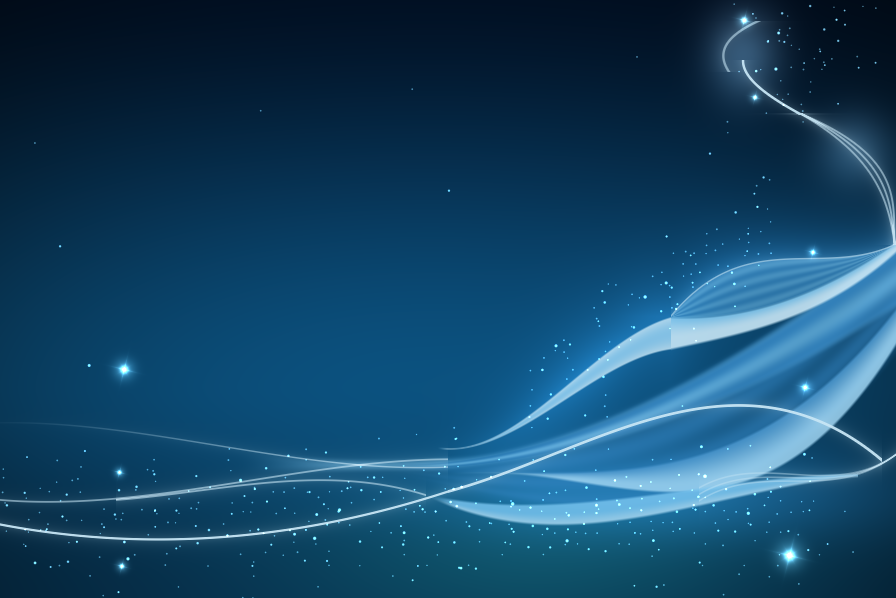
Give the GLSL for this background, as a WebGL 1 fragment shader.

```glsl
precision highp float;
// Flowing translucent light ribbons with sparkles on a deep blue gradient.
uniform vec2 u_resolution;

const vec3 PALE = vec3(.78, .9, .96);
const vec3 SKY = vec3(.46, .76, .93);
const vec3 AZURE = vec3(.2, .52, .76);

float hash(vec2 p) {
  return fract(sin(dot(p, vec2(41.3, 289.1))) * 4375.85);
}

float blob(vec2 d, vec2 size) {
  d /= size;
  return exp(-dot(d, d));
}

// Cubic through four evenly spaced heights, t in 0..1.
float through(vec4 h, float t) {
  float a = t * 3., b = a - 1., c = a - 2., d = a - 3.;
  return (a * b * h.w - b * d * h.x) * c / 6. + (c * h.y - b * h.z) * a * d * .5;
}

float along(float x, vec2 span) {
  return (x - span.x) / (span.y - span.x);
}

float inside(float t) {
  return step(0., t) * step(t, 1.);
}

// Signed distance below the curve, corrected for its slope.
float below(vec2 p, vec2 span, vec4 h) {
  float t = clamp(along(p.x, span), 0., 1.);
  float y = through(h, t);
  float slope = (through(h, t + .01) - y) / (.01 * (span.y - span.x));
  return (p.y - y) / sqrt(1. + slope * slope);
}

// Thin line with a faint halo.
float strand(vec2 p, vec2 span, vec4 h, float width) {
  float d = abs(below(p, span, h));
  float line = clamp((width - d) * u_resolution.y + .5, 0., 1.);
  return (line + .22 * exp(-d / .009)) * inside(along(p.x, span));
}

// Filled band: x is coverage, y runs from its top to its bottom edge.
vec2 ribbon(vec2 p, vec2 span, vec4 top, vec4 bottom, float soft, float fade) {
  float t = along(p.x, span);
  float a = below(p, span, top), b = -below(p, span, bottom);
  float cover = smoothstep(-soft, soft, a) * smoothstep(-soft, soft, b);
  return vec2(cover * inside(t) * smoothstep(0., fade, t), clamp(a / max(a + b, .001), 0., 1.));
}

float sparkle(vec2 q, float size) {
  q /= size;
  q += .25 * vec2(q.y, -q.x);
  vec2 a = abs(q), g = abs(vec2(q.x + q.y, q.x - q.y));
  float r = dot(q, q);
  return exp(-r * 12.) + .35 * exp(-r * 1.6) + exp(-a.x * 14. - a.y * 3.)
    + exp(-a.y * 14. - a.x * 3.) + .6 * exp(-12. * min(g.x, g.y) - 4. * max(g.x, g.y));
}

// Likelihood of dust around the ribbons and the upper curl.
float density(vec2 p) {
  float low = blob(vec2(p.y - .86), vec2(.12)) * (1. - smoothstep(1.3, 1.45, p.x));
  float rise = blob(vec2(p.y - 1.23 + .66 * p.x), vec2(.1)) * smoothstep(.8, .95, p.x) * step(p.x, 1.3);
  return .4 * (low + rise) + .55 * blob(p - vec2(1.33, .09), vec2(.08, .1));
}

float dust(vec2 p, float cell) {
  vec2 id = floor(p / cell);
  vec2 spot = (id + .2 + .6 * vec2(hash(id), hash(id + 17.))) * cell;
  float radius = cell * mix(.02, .05, hash(id + 5.));
  float dot_ = 1. - smoothstep(radius * .4, radius + 1. / u_resolution.y, length(p - spot));
  return dot_ * step(hash(id + 31.), density(spot));
}

vec3 background(vec2 p) {
  vec3 c = mix(vec3(.002, .05, .12), vec3(.045, .32, .5), smoothstep(-.1, .66, p.y));
  c = mix(c, vec3(.025, .2, .32), smoothstep(.64, 1., p.y));
  float side = (p.x - .72) / .78;
  c *= 1. - .36 * side * side;
  return mix(c, vec3(.06, .34, .42), .8 * blob(p - vec2(.9, .94), vec2(.4, .13)));
}

void main() {
  // Canvas units: x runs 0..1.5, y runs downward 0..1.
  vec2 p = gl_FragCoord.xy / u_resolution;
  p = vec2(p.x * 1.5, 1. - p.y);
  vec3 col = background(p);
  vec2 left = vec2(0., .75), body = vec2(.645, 1.5), tip = vec2(.732, 1.123), wing = vec2(1.123, 1.5);
  vec4 crest = vec4(.529, .443, .432, .408), fold = vec4(.531, .521, .479, .406);
  vec4 rise = vec4(.748, .711, .609, .531), spine = vec4(.775, .734, .604, .414);

  // Haze around the wing, the lower sweep and the curl.
  float halo = exp(-abs(below(p, wing, crest)) / .05) * smoothstep(1., 1.2, p.x);
  halo += exp(-abs(below(p, tip, rise)) / .055) * smoothstep(.7, 1., p.x) * (1. - smoothstep(1., 1.2, p.x));
  col += AZURE * .36 * (halo + blob(p - vec2(1.08, .83), vec2(.38, .075)));
  col += vec3(.2, .27, .32) * (blob(p - vec2(1.245, .09), vec2(.06, .075)) + .7 * blob(p - vec2(1.43, .25), vec2(.06)));

  // Broad veils, from back to front.
  vec2 r = ribbon(p, body, spine, vec4(.79, .845, .815, .58), .012, .3);
  col = mix(col, AZURE, r.x * (.48 + .12 * sin(r.y * 22.)));
  r = ribbon(p, vec2(.39, .84), vec4(.752, .77, .772, .76), vec4(.79, .785, .782, .775), .008, .5);
  col = mix(col, SKY, .5 * r.x * (1. - smoothstep(.7, .84, p.x)));
  r = ribbon(p, body, spine, vec4(.785, .756, .664, .512), .007, .15);
  col = mix(col, mix(SKY, AZURE, .5 + .4 * sin(r.y * 9.)), .68 * r.x);
  r = ribbon(p, vec2(.742, 1.5), vec4(.789, .789, .732, .518), vec4(.797, .81, .805, .576), .003, .3);
  col = mix(col, mix(AZURE, mix(SKY, PALE, .5), smoothstep(-.3, .8, r.y)), .85 * r.x);
  r = ribbon(p, vec2(.713, 1.436), vec4(.828, .842, .814, .793), vec4(.828, .877, .84, .797), .003, .08);
  col = mix(col, mix(SKY, PALE, .6 * smoothstep(.4, 1., r.y)), .85 * r.x);

  // Upper wing and its bright folded band.
  r = ribbon(p, wing, crest, fold, .002, .01);
  col = mix(col, mix(AZURE, SKY, .5 + .3 * sin(r.y * 24. + p.x * 9.)), .6 * r.x);
  r = ribbon(p, tip, rise, vec4(.75, .719, .639, .584), .002, .05);
  col = mix(col, mix(PALE, SKY, .6 * sin(r.y * 3.14)), .85 * r.x);
  r = ribbon(p, wing, fold, vec4(.584, .555, .508, .422), .003, .001);
  col = mix(col, mix(SKY, PALE, smoothstep(-.2, .7, r.y)), .9 * r.x);

  // Fine strands; the curl at the upper right is traced along y.
  vec2 s = p.yx;
  float bright = strand(p, left, vec4(.877, .902, .883, .822), .0018)
    + strand(p, vec2(.75, 1.477), vec4(.822, .734, .678, .77), .0022)
    + strand(s, vec2(.1, .192), vec4(1.244, 1.256, 1.291, 1.342), .002);
  float faint = strand(p, left, vec4(.836, .828, .791, .768), .0015)
    + strand(p, left, vec4(.707, .727, .766, .781), .0012) * smoothstep(-.1, .6, p.x)
    + strand(p, vec2(.195, .713), vec4(.836, .816, .803, .828), .0015)
    + strand(p, wing, crest, .0012)
    + strand(s, vec2(.035, .121), vec4(1.27, 1.225, 1.211, 1.221), .002);
  for (int i = 0; i < 3; i++) {
    float k = float(i) * .011;
    faint += .7 * strand(p - vec2(0., k * (4.5 - 3. * p.x)), vec2(1.17, 1.5), vec4(.816, .791, .795, .76), .0013);
    bright += .55 * strand(s, vec2(.189, .41), vec4(1.338, 1.457 - k, 1.494 - k * .6, 1.498), .0016);
  }
  col = mix(col, PALE, clamp(.85 * bright + .5 * faint, 0., .95));

  // Dust and larger sparkles.
  float light = dust(p, .046) + .8 * dust(p, .031) + .5 * dust(p, .018);
  light += sparkle(p - vec2(.208, .618), .022) + sparkle(p - vec2(1.322, .929), .03)
    + sparkle(p - vec2(.2, .79), .011) + sparkle(p - vec2(.204, .947), .012)
    + sparkle(p - vec2(1.246, .034), .016) + sparkle(p - vec2(1.264, .163), .011)
    + sparkle(p - vec2(1.348, .648), .014) + sparkle(p - vec2(1.361, .422), .011);
  gl_FragColor = vec4(min(col + vec3(.55, .86, .96) * light, 1.), 1.);
}
```
